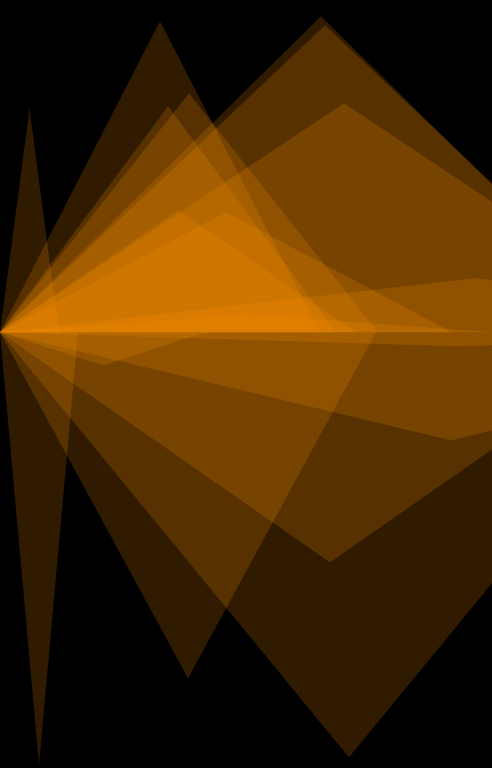
A WebGL 2 fragment shader for this background:

```glsl
#version 300 es
precision highp float;

uniform vec2 u_resolution;
out vec4 fragColor;

#define AMBER vec3(1.0, 0.57, 0.0)
#define BACKDROP vec3(0.0)
#define OPACITY 0.188
#define HORIZON 0.5673
#define COUNT 18

// Apex of each triangle, from the left end of the horizon, in canvas heights.
const vec2 APEXES[COUNT] = vec2[COUNT](
    // Above the horizon
    vec2(0.0384, 0.2904), vec2(0.2083, 0.4050), vec2(0.2188, 0.2943),
    vec2(0.2461, 0.3112), vec2(0.2318, 0.1589), vec2(0.2943, 0.1563),
    vec2(0.4180, 0.4115), vec2(0.4232, 0.3997), vec2(0.4479, 0.2982),
    vec2(0.6185, 0.0703), vec2(0.3216, 0.0234),
    // Below the horizon
    vec2(0.0508, -0.5625), vec2(0.2448, -0.4505), vec2(0.4544, -0.5534),
    vec2(0.4297, -0.2995), vec2(0.5872, -0.1406), vec2(0.1341, -0.0430),
    vec2(0.5964, -0.0182)
);

// Signed distance to an isosceles triangle whose base starts at the origin.
float triangleDistance(vec2 p, vec2 apex) {
    float height = abs(apex.y);
    vec2 q = vec2(abs(p.x - apex.x), p.y * sign(apex.y));
    vec2 sideNormal = normalize(vec2(height, apex.x));
    float side = dot(q - vec2(0.0, height), sideNormal);
    return max(side, -q.y);
}

void main() {
    float pixel = 1.0 / u_resolution.y;
    vec2 p = gl_FragCoord.xy * pixel - vec2(0.0, HORIZON);

    // Stack translucent layers so that overlaps grow brighter.
    vec3 color = BACKDROP;
    for (int i = 0; i < COUNT; i++) {
        float coverage = clamp(0.5 - triangleDistance(p, APEXES[i]) / pixel, 0.0, 1.0);
        color = mix(color, AMBER, OPACITY * coverage);
    }
    fragColor = vec4(color, 1.0);
}
```
